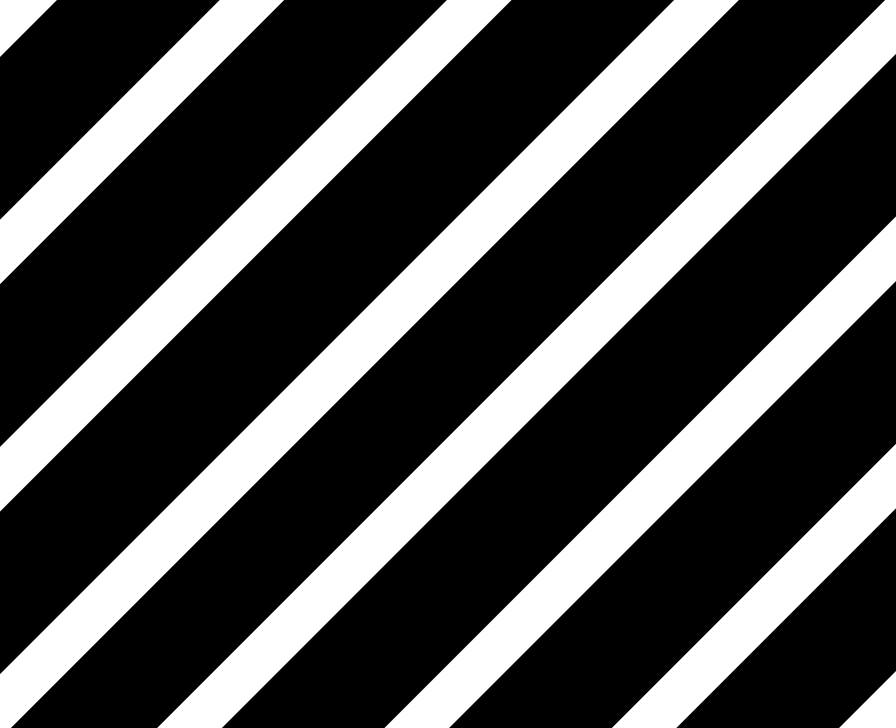
This pattern is drawn by a Shadertoy shader. Its source:

```glsl
// Diagonal white stripes on black, mirrored about the rising diagonal through the centre.

// Lengths are fractions of the canvas height, measured horizontally across the stripes.
const float STRIPE_PERIOD = 0.3122;
const float STRIPE_WIDTH = 0.0888;
const float CENTRE_GAP = 0.2010;
const float EDGE_PIXELS = 1.4;
const vec3 GROUND_COLOR = vec3(0.0);
const vec3 STRIPE_COLOR = vec3(1.0);

// Signed distance to the nearest stripe, negative inside it.
float stripeDistance(float across) {
    float firstCentre = 0.5 * (CENTRE_GAP + STRIPE_WIDTH);
    float halfPeriod = 0.5 * STRIPE_PERIOD;
    float offset = mod(across - firstCentre + halfPeriod, STRIPE_PERIOD) - halfPeriod;
    return abs(offset) - 0.5 * STRIPE_WIDTH;
}

void mainImage(out vec4 fragColor, in vec2 fragCoord) {
    vec2 p = (fragCoord - 0.5 * iResolution.xy) / iResolution.y;

    // Fold along the diagonal so both halves share one stripe train.
    float across = abs(p.x - p.y);

    // Antialiased coverage over about one pixel.
    float edge = EDGE_PIXELS / iResolution.y;
    float coverage = clamp(0.5 - stripeDistance(across) / edge, 0.0, 1.0);

    fragColor = vec4(mix(GROUND_COLOR, STRIPE_COLOR, coverage), 1.0);
}
```
